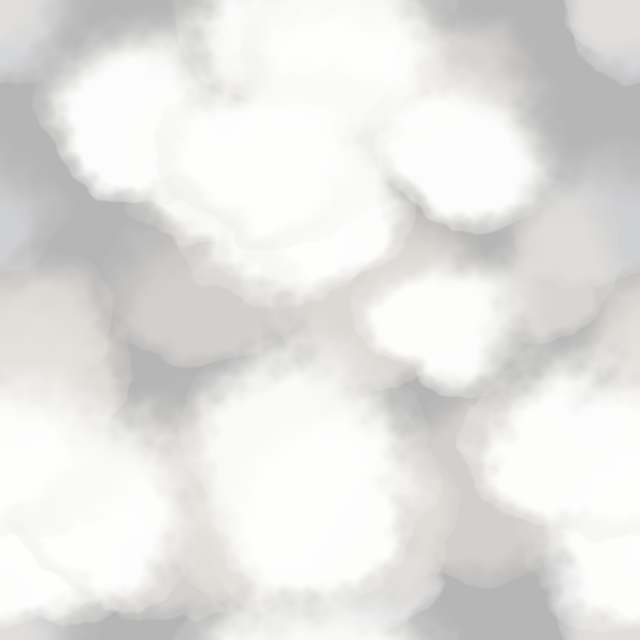
Reproduce this texture procedurally as a WebGL 2 fragment shader.

```glsl
#version 300 es
precision highp float;
// Seamless overlapping white cloud puffs with ragged rims over flat grey.

uniform vec2 u_resolution;
out vec4 fragColor;

const float TAU = 6.2831853;

vec4 hash4(float n) {
    return fract(sin(n * vec4(12.99, 78.23, 39.42, 57.73) + vec4(1.3, 2.7, 4.1, 5.9)) * 4375.85);
}

// Wrapping cellular noise: distance to the nearest jittered point.
float cellular(vec2 p, float cells) {
    vec2 base = floor(p * cells);
    vec2 local = fract(p * cells);
    float nearest = 2.0;
    for (int y = -1; y <= 1; y++) {
        for (int x = -1; x <= 1; x++) {
            vec2 offset = vec2(x, y);
            vec2 id = mod(base + offset, cells);
            vec2 point = offset + hash4(id.x + id.y * 37.0).xy;
            nearest = min(nearest, length(point - local));
        }
    }
    return nearest;
}

// Layered sines with whole wave numbers, so the warp wraps.
vec2 wobble(vec2 p, float phase) {
    vec2 sum = vec2(0.0);
    for (float f = 2.0; f < 20.0; f *= 2.0) {
        vec2 wave = f * p.yx + vec2(f - 1.0, -f - 1.0) * p;
        sum += sin(TAU * wave + phase * vec2(f, f + 3.0)) / f;
    }
    return 0.028 * sum;
}

void main() {
    vec2 p = gl_FragCoord.xy / u_resolution;
    float grain = cellular(p, 22.0) - 0.45 + 0.5 * (cellular(p, 47.0) - 0.45);
    vec3 color = vec3(0.715);

    // The first sixteen puffs are thin haze, the rest are bright clouds.
    for (int i = 0; i < 32; i++) {
        float bright = step(15.5, float(i));
        vec4 place = hash4(float(i) + 3.0);
        vec4 look = hash4(float(i) + 71.0);

        // Jittered grid position and wrapped offset from the centre.
        vec2 cell = vec2(i % 4, (i / 4) % 4);
        vec2 center = (cell + 0.5 + 1.5 * (place.xy - 0.5)) / 4.0;
        vec2 d = fract(p + wobble(p, place.w * TAU) - center + 0.5) - 0.5;
        d *= vec2(mix(0.8, 1.2, look.x), mix(1.2, 0.85, look.x));

        float radius = mix(0.11, 0.19, place.z) + 0.02 * bright;
        float dist = length(d);
        float depth = 1.0 - dist / radius + 0.05 * grain;

        // Rims are crisp towards the underside and melt away above.
        vec2 crispDir = normalize(vec2(2.4 * (look.y - 0.5), -1.0));
        float crisp = 0.5 + 0.5 * dot(d / (dist + 0.001), crispDir);
        float rim = smoothstep(0.0, 0.035, depth);
        float body = smoothstep(0.0, mix(0.85, 0.22, crisp), depth + 0.06 * grain);
        float alpha = rim * mix(0.45 * crisp * crisp, 1.0, body);

        // Warm or cool haze; bright puffs whiten towards the core.
        vec3 haze = mix(vec3(0.90, 0.885, 0.865), vec3(0.88, 0.885, 0.895), step(0.7, look.z));
        vec3 cloud = mix(vec3(0.93, 0.925, 0.912), vec3(0.995, 0.995, 0.992), body);
        float opacity = mix(mix(0.55, 0.85, look.w), 0.98, bright);
        color = mix(color, mix(haze, cloud, bright), alpha * opacity);
    }

    fragColor = vec4(color, 1.0);
}
```
